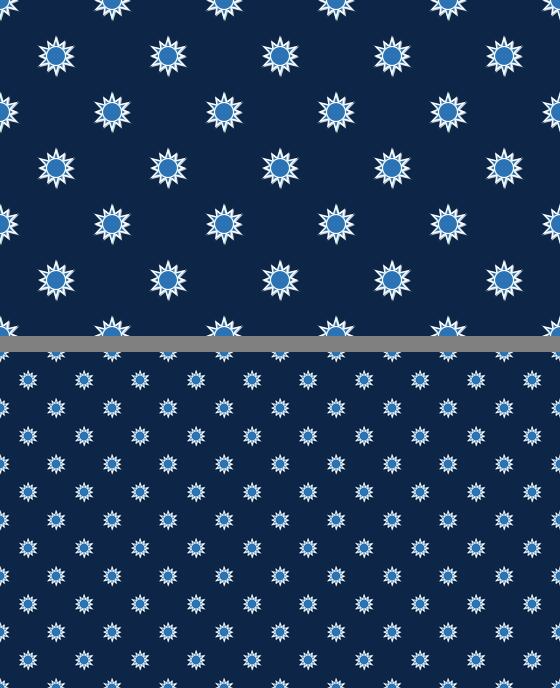
Top: one tile. Bottom: repeated 2 by 2.
A WebGL 2 fragment shader for this pattern:

```glsl
#version 300 es
precision highp float;
// Half-drop repeat of twelve-pointed white suns with blue discs and grey drop shadows on navy.

uniform vec2 u_resolution;
out vec4 fragColor;

// Whole repeats across and down; each holds two suns
const vec2 REPEATS = vec2(5.0, 3.0);

// Sizes as fractions of one repeat
const float LONG_RAY = 0.185;
const float SHORT_RAY = 0.161;
const float VALLEY = 0.101;
const float DISC = 0.079;
const float PETAL_BASE = 0.090;
const float PETAL_HALF_WIDTH = 0.014;
const float PETAL_REACH = 0.73;   // petal tip relative to ray tip
const vec2 SHADOW_OFFSET = vec2(0.009, -0.008);

const float RAY_STEP = radians(30.0);

const vec3 NAVY = vec3(0.05, 0.15, 0.28);
const vec3 WHITE = vec3(0.97, 0.98, 0.98);
const vec3 BLUE = vec3(0.17, 0.45, 0.70);
const vec3 SHADOW_GREY = vec3(0.72, 0.77, 0.81);

// Signed distance to the line from tip to corner, negative towards the axis
float edgeDistance(vec2 p, vec2 tip, vec2 corner) {
    vec2 along = normalize(corner - tip);
    return dot(p - tip, vec2(along.y, -along.x));
}

// Folds a point onto its nearest ray: x along the ray, y across, z the ray length
vec3 foldToRay(vec2 p) {
    float angle = atan(p.x, p.y);
    float ray = floor(angle / RAY_STEP + 0.5);
    float local = angle - ray * RAY_STEP;
    float reach = mod(ray, 2.0) < 0.5 ? LONG_RAY : SHORT_RAY;
    return vec3(length(p) * vec2(cos(local), abs(sin(local))), reach);
}

float starDistance(vec2 p) {
    vec3 ray = foldToRay(p);
    vec2 valley = VALLEY * vec2(cos(0.5 * RAY_STEP), sin(0.5 * RAY_STEP));
    return edgeDistance(ray.xy, vec2(ray.z, 0.0), valley);
}

float petalDistance(vec2 p) {
    vec3 ray = foldToRay(p);
    vec2 tip = vec2(ray.z * PETAL_REACH, 0.0);
    float side = edgeDistance(ray.xy, tip, vec2(PETAL_BASE, PETAL_HALF_WIDTH));
    return max(side, PETAL_BASE - ray.x);
}

float coverage(float dist, float pixel) {
    return 1.0 - smoothstep(-0.6 * pixel, 0.6 * pixel, dist);
}

void main() {
    vec2 grid = gl_FragCoord.xy / u_resolution * REPEATS;
    float pixel = max(REPEATS.x / u_resolution.x, REPEATS.y / u_resolution.y);

    // Nearest sun, at the centre or the corners of a repeat
    vec2 centred = fract(grid) - 0.5;
    vec2 cornered = fract(grid + 0.5) - 0.5;
    vec2 p = dot(centred, centred) < dot(cornered, cornered) ? centred : cornered;

    // Layers from back to front
    vec3 color = NAVY;
    color = mix(color, SHADOW_GREY, coverage(starDistance(p - SHADOW_OFFSET), pixel));
    color = mix(color, WHITE, coverage(starDistance(p), pixel));
    float blueShape = min(length(p) - DISC, petalDistance(p));
    color = mix(color, BLUE, coverage(blueShape, pixel));

    fragColor = vec4(color, 1.0);
}
```
